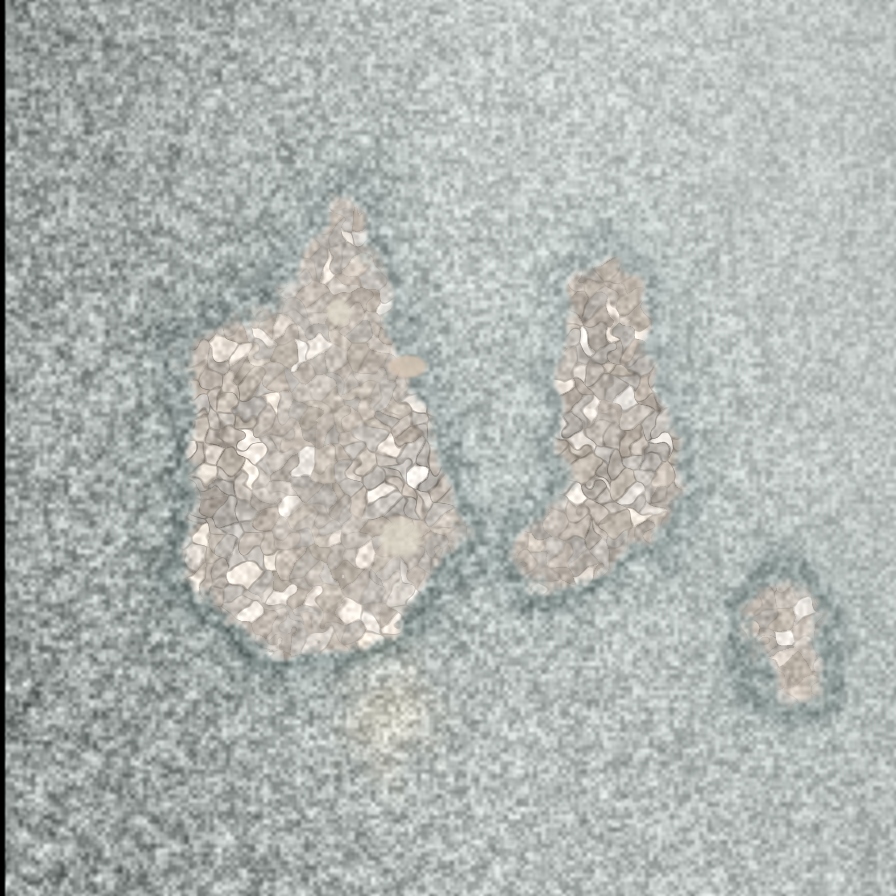
This texture is drawn by a Shadertoy shader. Its source:

```glsl
// Grainy grey-green plaster with three worn patches of exposed warm pebbles.
#define GRAIN_FREQ 135.0
#define PEBBLE_FREQ 52.0
#define GRAIN_SMOOTH 0.14
#define GRAIN_ROUGH 0.40
#define EDGE_WOBBLE 0.026
#define RIM_SHADE 0.13
#define PLASTER_TINT vec3(-0.018, 0.010, 0.002)
#define STONE_TINT vec3(0.035, 0.002, -0.032)

float hash(vec2 cell) {
    uvec2 q = uvec2(ivec2(cell)) * uvec2(1597u, 3812u) + uvec2(7919u, 101u);
    uint h = (q.x ^ (q.y << 7)) * 747796u + q.y * 2891u;
    h = (h ^ (h >> 15)) * 277803u;
    h = (h ^ (h >> 13)) * 374761u;
    return float((h ^ (h >> 16)) & 65535u) / 65535.0;
}

// Smooth value noise, from -1 to 1.
float noise(vec2 p) {
    vec2 i = floor(p), f = fract(p);
    f = f * f * (3.0 - 2.0 * f);
    float low = mix(hash(i), hash(i + vec2(1, 0)), f.x);
    float high = mix(hash(i + vec2(0, 1)), hash(i + vec2(1, 1)), f.x);
    return 2.0 * mix(low, high, f.y) - 1.0;
}

float fbm(vec2 p) {
    float sum = 0.0, gain = 0.55;
    for (int k = 0; k < 4; k++) {
        sum += gain * noise(p);
        p = mat2(1.6, 1.2, -1.2, 1.6) * p + 17.0;
        gain *= 0.5;
    }
    return sum;
}

// Cell pattern: x = distance to the seam between cells, y = random cell value.
vec2 pebbles(vec2 p) {
    vec2 i = floor(p);
    float nearest = 9.0, second = 9.0, id = 0.0;
    for (int y = -1; y <= 1; y++)
    for (int x = -1; x <= 1; x++) {
        vec2 cell = i + vec2(x, y);
        vec2 seed = cell + vec2(hash(cell), hash(cell + 71.0));
        float d = length(p - seed);
        if (d < nearest) { second = nearest; nearest = d; id = hash(cell + 133.0); }
        else second = min(second, d);
    }
    return vec2(second - nearest, id);
}

// Capsule whose radius changes from ra at a to rb at b.
float taper(vec2 p, vec2 a, vec2 b, float ra, float rb) {
    vec2 ab = b - a;
    float t = clamp(dot(p - a, ab) / dot(ab, ab), 0.0, 1.0);
    return length(p - a - t * ab) - mix(ra, rb, t);
}

float smoothMin(float a, float b, float k) {
    float h = max(k - abs(a - b), 0.0) / k;
    return min(a, b) - 0.25 * k * h * h;
}

float patches(vec2 p) {
    // Large pointed patch.
    float large = taper(p, vec2(0.384, 0.770), vec2(0.36, 0.60), 0.014, 0.098);
    large = smoothMin(large, taper(p, vec2(0.265, 0.585), vec2(0.345, 0.415), 0.063, 0.148), 0.02);
    large = smoothMin(large, taper(p, vec2(0.40, 0.55), vec2(0.437, 0.43), 0.068, 0.082), 0.02);
    // Hooked patch.
    float hook = taper(p, vec2(0.675, 0.670), vec2(0.69, 0.50), 0.040, 0.064);
    hook = smoothMin(hook, taper(p, vec2(0.70, 0.445), vec2(0.61, 0.388), 0.062, 0.040), 0.02);
    // Small oval patch.
    float oval = taper(p, vec2(0.877, 0.315), vec2(0.882, 0.248), 0.036, 0.036);
    return min(min(large, hook), oval);
}

float stone(vec2 p, vec2 centre, vec2 radius) {
    return 1.0 - smoothstep(0.75, 1.15, length((p - centre) / radius));
}

void mainImage(out vec4 fragColor, in vec2 fragCoord) {
    vec2 uv = fragCoord / iResolution.xy;
    float wobble = fbm(uv * 28.0);
    float d = patches(uv) + EDGE_WOBBLE * wobble;
    float inside = 1.0 - smoothstep(-0.012, 0.006, d);
    float rough = clamp(1.0 - 0.75 * uv.x - 0.35 * uv.y, 0.0, 1.0);

    // Plaster: light from the right, darker left corners, coarser lower left.
    float light = 0.655 + 0.105 * smoothstep(0.0, 0.65, uv.x);
    light -= 0.07 * exp(-5.0 * length(uv - vec2(0.0, 1.0)));
    light -= 0.055 * smoothstep(0.5, 0.0, uv.y) * (1.0 - 0.7 * uv.x);
    light += 0.025 * exp(-9.0 * dot(uv - vec2(0.55, 0.9), uv - vec2(0.55, 0.9)));
    light -= 0.04 * smoothstep(0.9, 1.0, uv.x) * abs(uv.y - 0.5);
    vec2 warp = uv + 0.004 * vec2(wobble, -wobble);
    float fine = 0.6 * noise(uv * GRAIN_FREQ * 1.6) + 0.45 * noise(uv * GRAIN_FREQ);
    float coarse = noise(warp * GRAIN_FREQ * vec2(0.55, 0.8) + 40.0);
    float grain = mix(fine, 0.7 * fine + 0.45 * coarse, rough);
    vec3 colour = light + PLASTER_TINT + 0.025 * wobble * rough
                + 0.85 * mix(GRAIN_SMOOTH, GRAIN_ROUGH, rough) * grain;

    // Dark rim, heaviest below the patches, and a soft halo around them.
    float below = smoothstep(0.65, 0.30, uv.y);
    float rim = exp(-pow((d - 0.012) / 0.013, 2.0)) * (0.45 + 0.55 * below);
    float halo = exp(-max(d, 0.0) * 18.0) * (1.0 - inside);
    colour -= (RIM_SHADE * rim + 0.035 * halo) * vec3(1.1, 0.95, 0.95);

    // Exposed pebbles with dark seams and scattered glints.
    vec2 cell = pebbles(warp * PEBBLE_FREQ + 0.5 * noise(uv * 70.0));
    float seam = 1.0 - smoothstep(0.02, 0.22, cell.x);
    float busy = smoothstep(-0.25, 0.45, fbm(uv * 9.0 + 5.0) + 0.3 - 4.0 * abs(uv.y - 0.5));
    float tone = 0.735 + 0.12 * (cell.y - 0.5) - seam * mix(0.05, 0.17, busy);
    tone += 0.13 * fine + 0.05 * wobble;
    tone += 0.16 * smoothstep(0.80, 0.95, cell.y) * (1.0 - seam);
    vec3 gravel = tone + STONE_TINT * (0.65 + 0.7 * hash(vec2(cell.y * 997.0, 3.0)));
    colour = mix(colour, gravel, 0.92 * inside);

    // Larger pale stones and faint warm wear below the large patch.
    float pale = stone(uv, vec2(0.378, 0.651), vec2(0.014, 0.015));
    pale = max(pale, stone(uv, vec2(0.447, 0.400), vec2(0.024, 0.022)));
    colour = mix(colour, vec3(0.87, 0.85, 0.79) + 0.04 * fine, 0.8 * pale);
    colour = mix(colour, vec3(0.84, 0.77, 0.70), 0.8 * stone(uv, vec2(0.455, 0.591), vec2(0.022, 0.013)));
    float wear = smoothstep(0.09, 0.0, length((uv - vec2(0.43, 0.20)) * vec2(1.0, 0.8)) + 0.04 * wobble);
    colour += wear * (0.06 + STONE_TINT);

    // Narrow black strip along the left side.
    colour *= smoothstep(0.004, 0.0075, uv.x);
    fragColor = vec4(clamp(colour, 0.0, 1.0), 1.0);
}
```
